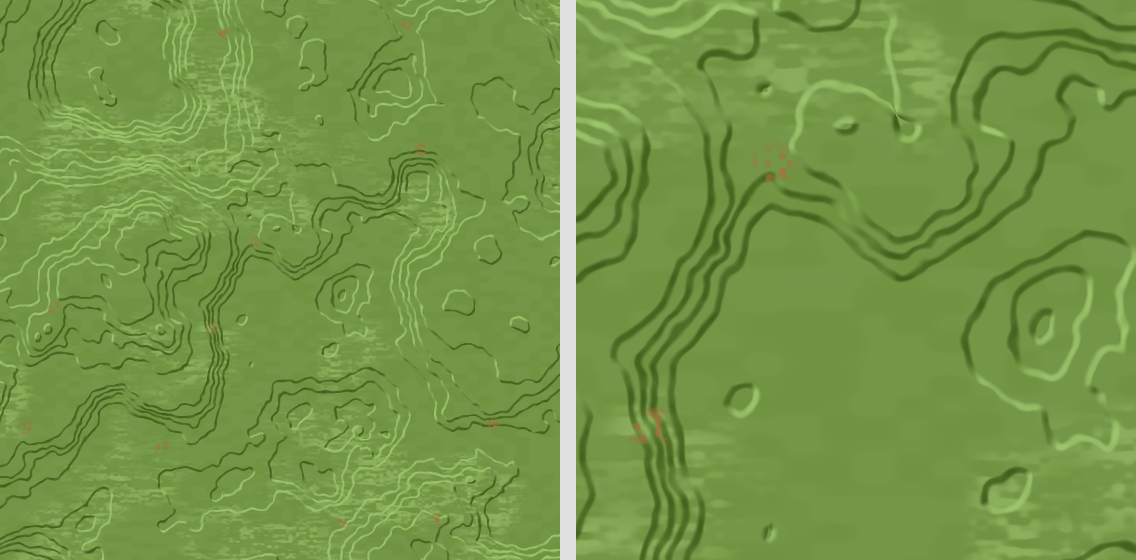
Left: the whole. Right: its middle third, enlarged.
Write a Shadertoy shader that draws this texture.

```glsl
// Grassy terraced terrain seen from above, with step edges lit from the upper left.

float hash(vec2 p) {
    vec3 q = fract(vec3(p.xyx) * 0.1031);
    q += dot(q, q.yzx + 33.33);
    return fract((q.x + q.y) * q.z);
}

float noise(vec2 p) {
    vec2 i = floor(p), f = fract(p);
    f = f * f * f * (f * (f * 6.0 - 15.0) + 10.0);
    return mix(mix(hash(i), hash(i + vec2(1, 0)), f.x),
               mix(hash(i + vec2(0, 1)), hash(i + vec2(1, 1)), f.x), f.y);
}

// Terrain height counted in steps; the sine gathers steps into steep bands
float terrainSteps(vec2 p) {
    float height = 0.0, amplitude = 0.55;
    vec2 q = p * 3.1 + 17.3;
    for (int i = 0; i < 5; i++) {
        height += amplitude * noise(q);
        q = mat2(1.6, 1.2, -1.2, 1.6) * q + 9.7;
        amplitude *= 0.42;
    }
    float steps = height * 23.0;
    return steps + 0.52 * sin(steps * 1.57);
}

// Sparse clusters of reddish specks, at most one per coarse cell
float redSpecks(vec2 p) {
    vec2 cell = floor(p * 6.0);
    vec2 center = (cell + 0.2 + 0.6 * vec2(hash(cell + 3.1), hash(cell + 8.7))) / 6.0;
    float cluster = smoothstep(0.018, 0.004, length(p - center));
    float present = step(0.76, hash(cell + 41.0));
    return present * cluster * smoothstep(0.48, 0.75, noise(p * 230.0));
}

void mainImage(out vec4 fragColor, in vec2 fragCoord) {
    vec2 uv = fragCoord / iResolution.y;

    // Slight wobble gives the step edges their ragged course
    vec2 p = uv + 0.0035 * (vec2(noise(uv * 95.0), noise(uv * 95.0 + 50.0)) - 0.5);

    // Slope and distance to the nearest step edge
    vec2 e = vec2(0.002, 0.0);
    float steps = terrainSteps(p);
    vec2 slope = vec2(terrainSteps(p + e.xy) - terrainSteps(p - e.xy),
                      terrainSteps(p + e.yx) - terrainSteps(p - e.yx)) / (2.0 * e.x);
    float steepness = length(slope);
    float edgeDistance = abs(fract(steps) - 0.5) / max(steepness, 1.0);

    // Edges facing the light are pale, those turned away are dark
    float facing = dot(-slope / max(steepness, 0.001), normalize(vec2(-0.6, 0.8)));
    float tone = clamp(facing * 2.2, -1.0, 1.0);
    float edge = smoothstep(0.0033, 0.0006, edgeDistance) * smoothstep(3.0, 9.0, steepness);
    edge *= 0.65 + 0.35 * noise(uv * 130.0 + 7.0);

    // Flat grass with faint mottling
    vec3 grass = mix(vec3(0.438, 0.578, 0.253), vec3(0.452, 0.588, 0.280),
                     smoothstep(0.3, 0.6, noise(uv * vec2(45.0, 80.0))));

    // Patches of fine horizontal streaks
    float patches = smoothstep(0.50, 0.82, 0.65 * noise(uv * 8.0 + 31.0) + 0.35 * noise(uv * 24.0));
    float streaks = noise(uv * vec2(50.0, 210.0)) * 0.6 + noise(uv * vec2(160.0, 250.0)) * 0.4;
    vec3 color = mix(grass, vec3(0.57, 0.71, 0.38), 0.85 * patches * smoothstep(0.38, 0.75, streaks));

    vec3 edgeColor = tone > 0.0 ? vec3(0.62, 0.78, 0.43) : vec3(0.25, 0.37, 0.10);
    color = mix(color, edgeColor, edge * abs(tone));
    color = mix(color, vec3(0.68, 0.42, 0.22), 0.7 * redSpecks(uv));
    fragColor = vec4(color, 1.0);
}
```
